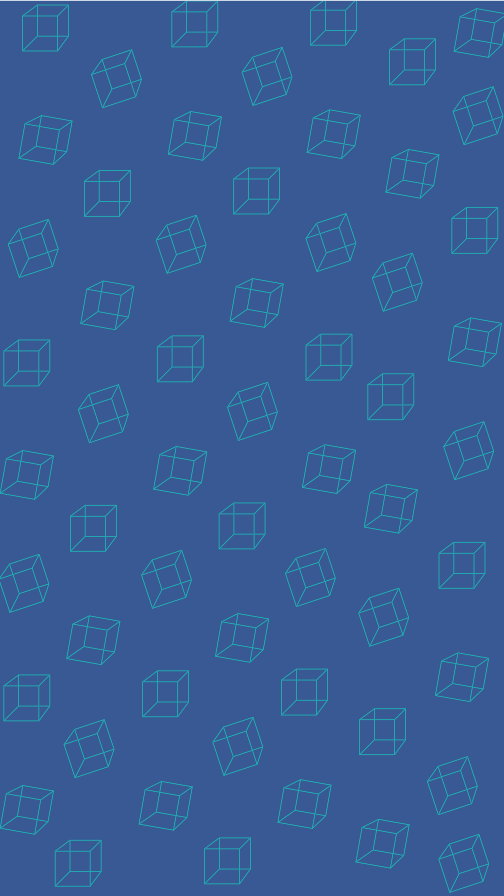
Reproduce this pattern procedurally as a Shadertoy shader.

```glsl
// Thin turquoise wireframe cubes scattered over flat blue. Seven leaning columns
// of eight cubes cycle through three poses: upright, tipped right, tipped left.
// Each column follows a quadratic drift; edges are segment distances.

const float UNITS = 768.0;        // canvas height in layout units
const float ROW_STEP = 95.7;
const float LINE_WIDTH = 0.58;
const float TOP_TRIM = 0.8;       // pale strip along the upper border
const vec3 BLUE = vec3(0.218, 0.350, 0.580);
const vec3 TURQUOISE = vec3(0.09, 0.80, 0.74);
const vec3 PALE = vec3(0.85, 0.88, 0.92);

const int COLUMNS = 7;
const int ROWS = 8;
const float POSE_ANGLE[3] = float[](0.0, -0.175, 0.32);

// Cube faces: centre offset and half side
const float FRONT_CENTER = -4.7;
const float FRONT_HALF = 15.0;
const float BACK_CENTER = 6.35;
const float BACK_HALF = 13.35;
const float CUBE_RADIUS = 29.0;

// Column drift: start x, slope, bend, and lag of the left-tipped pose
const vec4 DRIFT[COLUMNS] = vec4[](
    vec4( 39.0, -24.0,  8.0, 0.50),
    vec4(103.0, -10.5, -0.5, 0.25),
    vec4(167.0, -12.5,  0.0, 0.90),
    vec4(232.5, -12.5,  0.0, 0.25),
    vec4(286.0,   4.5, -8.5, 0.80),
    vec4(353.5, -24.2,  5.7, 0.60),
    vec4(412.0,  -2.0, -3.0, 0.50));
// Distance of the first cube from the top, and first pose of each column
const float FIRST_Y[COLUMNS] = float[](24.0, 70.0, 20.5, 68.0, 19.0, 53.0, 6.0);
const int FIRST_POSE[COLUMNS] = int[](0, 2, 0, 2, 0, 0, 1);
const float MIN_Y = 28.0;         // keeps the last column inside the canvas
const vec2 CORNER_CUBE = vec2(398.0, 740.0);

mat2 rotation(float a) {
    float c = cos(a), s = sin(a);
    return mat2(c, s, -s, c);
}

float segment(vec2 p, vec2 a, vec2 b) {
    vec2 pa = p - a, ba = b - a;
    return length(pa - ba * clamp(dot(pa, ba) / dot(ba, ba), 0.0, 1.0));
}

// Area covered by a line, also when it is thinner than a pixel
float stroke(float d, float pixel) {
    float h = 0.5 * LINE_WIDTH;
    return clamp((d + h) / pixel + 0.5, 0.0, 1.0)
         - clamp((d - h) / pixel + 0.5, 0.0, 1.0);
}

// Distance to the twelve edges of a cube
float wireCube(vec2 p, float angle) {
    if (dot(p, p) > CUBE_RADIUS * CUBE_RADIUS) return 1e3;
    p = rotation(-angle) * p;
    float d = 1e3;
    vec2 corner = vec2(1.0);
    for (int i = 0; i < 4; i++) {
        vec2 next = vec2(-corner.y, corner.x);
        vec2 front = FRONT_CENTER + FRONT_HALF * corner;
        vec2 back = BACK_CENTER + BACK_HALF * corner;
        d = min(d, segment(p, front, FRONT_CENTER + FRONT_HALF * next));
        d = min(d, segment(p, back, BACK_CENTER + BACK_HALF * next));
        d = min(d, segment(p, front, back));
        corner = next;
    }
    return d;
}

// Cube center, with y measured down from the top
vec2 cubeCenter(int column, int row, int pose, int cycle) {
    vec4 k = DRIFT[column];
    float g = float(cycle) + (pose == 2 ? k.w : 0.0);
    float y = FIRST_Y[column] + ROW_STEP * float(row) - (pose == 2 ? 2.5 : 0.0);
    if (column == COLUMNS - 1) y = max(y, MIN_Y);
    return vec2(k.x + k.y * g + k.z * g * g, y);
}

void mainImage(out vec4 fragColor, in vec2 fragCoord) {
    float pixel = UNITS / iResolution.y;
    vec2 p = fragCoord * pixel;
    vec2 flipY = vec2(1.0, -1.0);
    vec2 top = vec2(0.0, UNITS);

    // Single cube closing the lower right corner
    float d = wireCube(p - top - CORNER_CUBE * flipY, POSE_ANGLE[2]);

    // Columns of cubes
    for (int column = 0; column < COLUMNS; column++) {
        for (int row = 0; row < ROWS; row++) {
            int turn = row + FIRST_POSE[column];
            int pose = turn % 3;
            vec2 center = cubeCenter(column, row, pose, turn / 3);
            d = min(d, wireCube(p - top - center * flipY, POSE_ANGLE[pose]));
        }
    }

    vec3 color = mix(BLUE, TURQUOISE, stroke(d, pixel));
    float trim = clamp((p.y - UNITS + TOP_TRIM) / pixel + 0.5, 0.0, 1.0);
    fragColor = vec4(mix(color, PALE, trim), 1.0);
}
```
